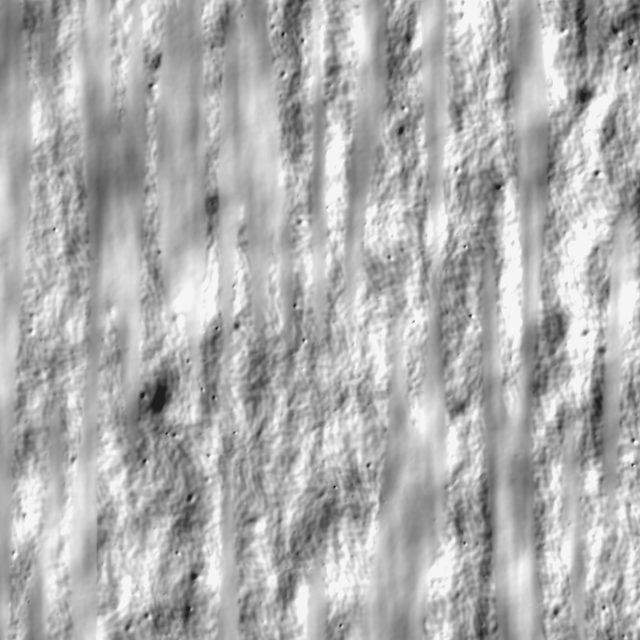
This texture is drawn by a three.js fragment shader. Its source:

```glsl
// Grey cratered ground in raking light, smeared into vertical streaks.
// Layered gradient noise gives tones and lit slopes, cellular noise places
// the pits, and smooth upright bands wipe out the fine grain.

varying vec2 vUv;

const vec2 TO_LIGHT = vec2(-0.88, 0.47);
const float MEAN_GREY = 0.69;
const float DARKEST = 0.12;
const float LIGHTEST = 0.96;

vec2 hash22(vec2 p) {
  vec3 q = fract(p.xyx * vec3(0.1031, 0.1030, 0.0973));
  q += dot(q, q.yzx + 33.33);
  return fract((q.xx + q.yz) * q.zy);
}

// Dot product of a random lattice direction with the offset from it
float cornerValue(vec2 cell, vec2 offset) {
  float angle = 6.2832 * hash22(cell).x;
  return dot(vec2(cos(angle), sin(angle)), offset);
}

float gradientNoise(vec2 p) {
  vec2 i = floor(p);
  vec2 f = p - i;
  vec2 w = f * f * f * (f * (f * 6.0 - 15.0) + 10.0);
  vec2 e = vec2(1.0, 0.0);
  float low = mix(cornerValue(i, f), cornerValue(i + e, f - e), w.x);
  float high = mix(cornerValue(i + e.yx, f - e.yx),
                   cornerValue(i + 1.0, f - 1.0), w.x);
  return mix(low, high, w.y);
}

// Noise stretched by a frequency per axis and shifted by a seed
float layer(vec2 p, vec2 frequency, float seed) {
  return gradientNoise(p * frequency + seed);
}

// Light caught by a noise height field: its rise towards the light, negated
float litSlope(vec2 p, vec2 frequency, float seed) {
  vec2 q = p * frequency + seed;
  vec2 stepToLight = 0.3 * TO_LIGHT;
  return gradientNoise(q - stepToLight) - gradientNoise(q + stepToLight);
}

// Scattered round pits: shaded wall near the light, bright wall opposite
float pits(vec2 p, float cells, float share, float minRadius, float maxRadius, float seed) {
  vec2 home = floor(p * cells);
  float shade = 0.0;
  for (int y = -1; y <= 1; y++) {
    for (int x = -1; x <= 1; x++) {
      vec2 cell = home + vec2(float(x), float(y));
      vec2 centre = (cell + 0.1 + 0.8 * hash22(cell + seed)) / cells;
      vec2 traits = hash22(cell + seed + 57.0);
      float radius = mix(minRadius, maxRadius, traits.y * traits.y);
      vec2 offset = (p - centre) / radius;
      float wall = -dot(offset, TO_LIGHT) * exp(-1.3 * dot(offset, offset));
      float present = step(traits.x, share);
      shade += present * wall * (wall < 0.0 ? 1.3 : 0.8);
    }
  }
  return shade;
}

// Smooth upright bands, 1 inside and 0 outside
float bandMask(vec2 p) {
  return smoothstep(0.06, 0.2, layer(p, vec2(21.0, 1.6), 11.3));
}

// Wide patches and upright streaks
float softTone(vec2 p) {
  return 0.24 * layer(p, vec2(6.5, 5.0), 3.7)
       + 0.26 * layer(p, vec2(28.0, 4.5), 41.2)
       + 0.10 * layer(p, vec2(70.0, 7.0), 73.9);
}

// Hills and hollows, from broad to small
float hills(vec2 p) {
  return 0.25 * litSlope(p, vec2(13.0, 9.0), 19.1)
       + 0.20 * litSlope(p, vec2(32.0, 18.0), 87.4);
}

float grain(vec2 p) {
  return 0.16 * litSlope(p, vec2(62.0, 46.0), 29.8)
       + 0.13 * litSlope(p, vec2(120.0, 100.0), 62.5)
       + 0.22 * pits(p, 48.0, 0.4, 0.003, 0.006, 5.0);
}

float craters(vec2 p) {
  return 0.95 * pits(p, 5.0, 0.18, 0.016, 0.028, 17.0)
       + 0.65 * pits(p, 13.0, 0.2, 0.005, 0.012, 31.0)
       + 0.80 * pits(p, 24.0, 0.12, 0.003, 0.007, 83.0);
}

void main() {
  // Bend the ground a little so that hills follow no straight grid
  vec2 bend = 0.012 * vec2(layer(vUv, vec2(12.0), 7.7), layer(vUv, vec2(12.0), 53.3));
  vec2 ground = vUv + bend;

  float band = bandMask(vUv);
  float relief = softTone(vUv) + hills(ground) * (1.0 - 0.45 * band);
  relief += (grain(ground) + craters(ground)) * (1.0 - 0.85 * band);

  // Contrast grows towards the right
  float contrast = mix(0.95, 1.3, vUv.x);
  float grey = clamp(MEAN_GREY + contrast * relief, DARKEST, LIGHTEST);
  gl_FragColor = vec4(vec3(grey), 1.0);
}
```
